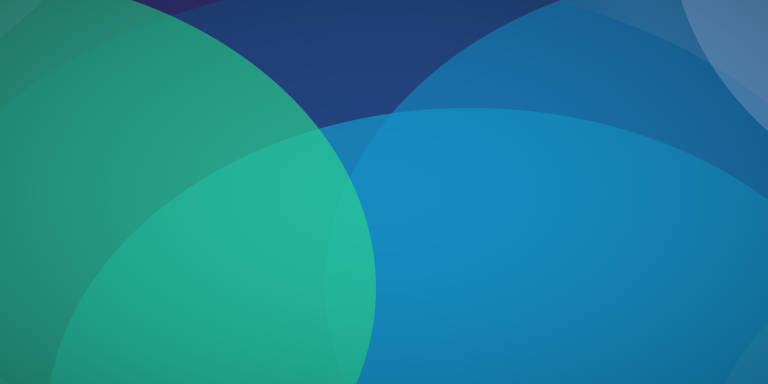
Write a WebGL 2 fragment shader that draws this background.

```glsl
#version 300 es
precision highp float;

uniform vec2 u_resolution;
out vec4 fragColor;

const vec2 CANVAS = vec2(2.0, 1.0);
const vec2 DISC_RADII = vec2(1.104, 0.828);
const vec2 NAVY_RADII = vec2(1.302, 0.911);

const vec3 PURPLE = vec3(0.19, 0.19, 0.45);
const vec3 MAUVE = vec3(0.50, 0.40, 0.55);
const vec3 NAVY = vec3(0.135, 0.27, 0.50);
const vec3 OCEAN = vec3(0.09, 0.51, 0.74);
const vec3 AZURE = vec3(0.08, 0.577, 0.78);
const vec3 GREEN = vec3(0.164, 0.81, 0.57);
const vec3 LAVENDER = vec3(0.64, 0.75, 0.94);
const vec3 PALE_TEAL = vec3(0.45, 0.80, 0.78);

// First-order signed distance to an axis-aligned ellipse
float ellipseDistance(vec2 p, vec2 center, vec2 radii) {
    vec2 q = p - center;
    float k = length(q / radii);
    return k * (k - 1.0) / max(length(q / (radii * radii)), 1e-4);
}

// Blend a translucent, antialiased ellipse over the base colour
vec3 overlay(vec3 base, vec3 tint, float opacity, vec2 p, vec2 center, vec2 radii, float pixel) {
    float d = ellipseDistance(p, center, radii);
    return mix(base, tint, opacity * smoothstep(pixel, -pixel, d));
}

// Darken gradually towards the borders
float vignette(vec2 p) {
    vec2 q = 2.0 * p / CANVAS - 1.0;
    return 1.0 - dot(q * q, vec2(0.16, 0.12));
}

void main() {
    vec2 p = gl_FragCoord.xy / u_resolution * CANVAS;
    float pixel = 0.75 / u_resolution.y;

    // Backdrop
    vec3 color = mix(PURPLE, MAUVE, smoothstep(1.35, 1.7, p.x));
    color = overlay(color, NAVY, 1.0, p, vec2(1.01, 0.138), NAVY_RADII, pixel);

    // Large overlapping discs
    color = overlay(color, OCEAN, 0.75, p, vec2(1.95, 0.258), DISC_RADII, pixel);
    color = overlay(color, AZURE, 0.75, p, vec2(1.224, -0.109), DISC_RADII, pixel);
    color = overlay(color, GREEN, 0.70, p, vec2(-0.125, 0.25), DISC_RADII, pixel);

    // Pale discs reaching in from the corners
    color = overlay(color, LAVENDER, 0.40, p, vec2(2.849, 1.1875), DISC_RADII, pixel);
    color = overlay(color, PALE_TEAL, 0.10, p, vec2(2.911, -0.307), DISC_RADII, pixel);
    color = overlay(color, PALE_TEAL, 0.18, p, vec2(-0.784, 1.484), DISC_RADII, pixel);
    color = overlay(color, PALE_TEAL, 0.15, p, vec2(-0.771, -0.576), DISC_RADII, pixel);

    fragColor = vec4(color * vignette(p), 1.0);
}
```
